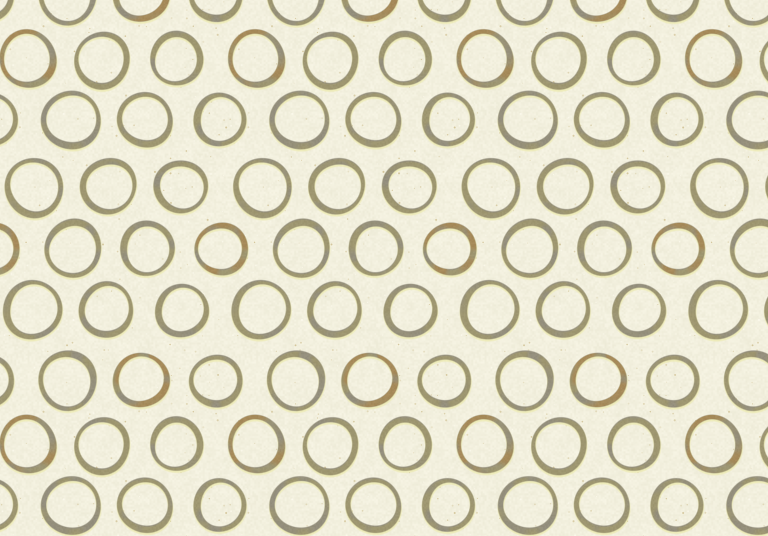
This pattern is drawn by a Shadertoy shader. Its source:

```glsl
#define COLUMNS 10.083      // ring columns across the canvas
#define ROW_HEIGHT 0.8435   // all lengths below are in column widths
#define FIRST_ROW 0.747
#define RADIUS 0.347
#define HALF_LINE 0.036
#define WOBBLE 0.022
#define MISPRINT vec2(0.003, 0.021)
#define GRAIN 0.035
#define TAU 6.28319

const vec2 REPEAT = vec2(3.0, 6.0);   // rings per tile
const float ROW_SHIFT[6] = float[6](0.339, 0.915, 0.417, 0.935, 0.410, 0.849);
const float ROW_DROP[6] = float[6](0.034, -0.015, 0.021, -0.022, -0.051, 0.031);

const vec3 PAPER = vec3(0.95, 0.94, 0.87);
const vec3 YELLOW = vec3(0.93, 0.92, 0.71);
const vec3 GRAY = vec3(0.58, 0.56, 0.49);
const vec3 OLIVE = vec3(0.62, 0.59, 0.44);
const vec3 RUST = vec3(0.65, 0.54, 0.35);

vec3 hash3(vec2 p) {
    vec3 q = fract(p.xyx * vec3(0.1031, 0.1030, 0.0973));
    q += dot(q, q.yxz + 33.33);
    return fract((q.xxy + q.yzz) * q.zyx);
}

// Value noise that wraps once per tile
float noise(vec2 tile, vec2 cells) {
    vec2 p = tile * cells, i = floor(p), f = fract(p);
    f = f * f * (3.0 - 2.0 * f);
    vec2 a = mod(i, cells), b = mod(i + 1.0, cells);
    return mix(mix(hash3(a).x, hash3(vec2(b.x, a.y)).x, f.x),
               mix(hash3(vec2(a.x, b.y)).x, hash3(b).x, f.x), f.y);
}

// Signed distance to a hand-drawn ring of uneven width
float ringDistance(vec2 p, float radius, vec3 rnd) {
    float a = atan(p.y, p.x);
    vec3 phase = TAU * rnd;
    float bend = cos(2.0 * a + phase.x) + 0.6 * cos(3.0 * a + phase.y);
    float line = 1.0 + 0.24 * cos(a + phase.z) + 0.12 * cos(2.0 * a + phase.y);
    return abs(length(p) - radius * (1.0 + WOBBLE * bend)) - HALF_LINE * line;
}

float coverage(float d, float soft) {
    return 1.0 - smoothstep(-soft, soft, d);
}

// Paper with mottling, fine grain and scattered flecks
vec3 paperColor(vec2 tile, float pixel) {
    float mottle = noise(tile, vec2(24.0, 40.0)) - 0.5;
    float grain = noise(tile, vec2(120.0, 202.0)) - 0.5;
    vec3 color = PAPER + GRAIN * (0.35 * mottle + grain) * vec3(0.9, 0.9, 1.2);

    vec2 cells = vec2(30.0, 50.0), p = tile * cells;
    vec2 id = mod(floor(p), cells);
    vec3 rnd = hash3(id + 71.0), kind = hash3(id + 193.0);
    float d = length(fract(p) - 0.2 - 0.6 * rnd.xy) - mix(0.05, 0.13, kind.y);
    float fleck = coverage(d, max(0.05, pixel * 7.0)) * step(0.8, rnd.z);
    vec3 fleckColor = kind.x < 0.55 ? vec3(0.76, 0.68, 0.46) : vec3(1.0, 0.99, 0.95);
    return mix(color, fleckColor, fleck * mix(0.2, 0.7, kind.z));
}

void mainImage(out vec4 fragColor, in vec2 fragCoord) {
    float pixel = COLUMNS / iResolution.x;
    vec2 p = vec2(fragCoord.x, iResolution.y - fragCoord.y) * pixel;
    vec2 tile = p / (REPEAT * vec2(1.0, ROW_HEIGHT));
    float soft = max(0.012, 0.75 * pixel);

    // Gather both ink layers from the nearby rings
    float yellow = 0.0, dark = 0.0, rust = 0.0;
    float nearRow = floor((p.y - FIRST_ROW) / ROW_HEIGHT + 0.5);
    for (int j = -1; j <= 1; j++) {
        float row = nearRow + float(j);
        float rowId = mod(row, REPEAT.y);
        float shift = ROW_SHIFT[int(rowId)];
        float y = FIRST_ROW + row * ROW_HEIGHT + ROW_DROP[int(rowId)];
        for (int i = -1; i <= 1; i++) {
            float col = floor(p.x - shift + 0.5) + float(i);
            float colId = mod(col, REPEAT.x);
            vec3 rnd = hash3(vec2(colId, rowId) + 17.0);
            vec3 jitter = hash3(vec2(colId, rowId) + 59.0) - 0.5;

            // Later columns lean left and shrink a little
            vec2 center = vec2(col + shift + 0.024 * (1.0 - colId), y);
            center += 0.03 * jitter.xy;
            float radius = RADIUS - 0.017 * colId + 0.014 * jitter.z;
            vec2 local = p - center;

            float ink = coverage(ringDistance(local, radius, rnd), soft);
            float under = ringDistance(local - MISPRINT, radius, rnd) - 0.006;
            yellow = max(yellow, coverage(under, soft * 1.2));
            dark = max(dark, ink);

            // One rusty ring in each column of the tile
            float rusty = 1.0 - step(0.5, abs(mod(5.0 * colId, 7.0) - rowId));
            rust = max(rust, ink * rusty);
        }
    }

    // Overprint: dark ink warms where it lies on the yellow
    float wear = noise(tile, vec2(18.0, 30.0));
    float grain = noise(tile, vec2(150.0, 252.0)) - 0.5;
    vec3 ink = mix(GRAY, OLIVE, yellow * smoothstep(0.1, 0.6, wear));
    ink = mix(ink, RUST, rust * smoothstep(0.15, 0.65, noise(tile + 0.37, vec2(20.0, 34.0))));
    ink += GRAIN * grain;

    vec3 color = paperColor(tile, pixel);
    color = mix(color, YELLOW + 0.5 * GRAIN * grain, yellow * 0.9);
    color = mix(color, ink, dark);
    fragColor = vec4(color, 1.0);
}
```
